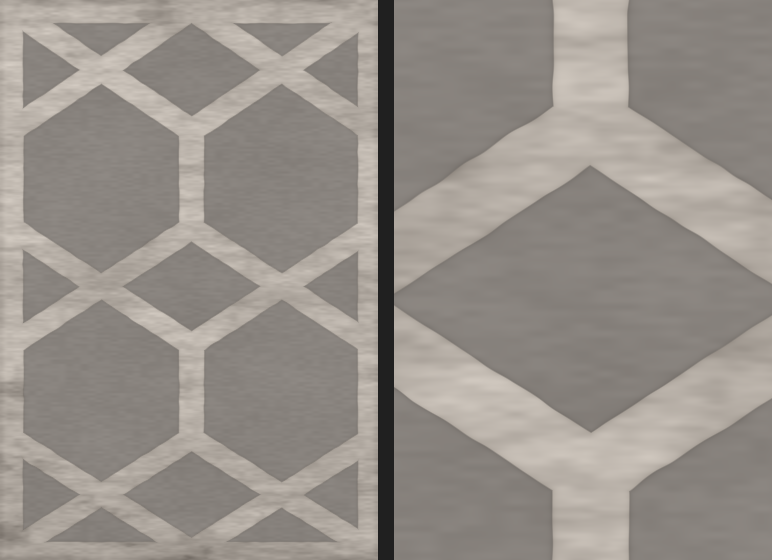
Left, the full canvas; right, a detail of the centre.
Reproduce this pattern procedurally as a Shadertoy shader.

```glsl
// A two-tone rug: a lattice of grey hexagons and diamonds, clipped by a plain
// border and divided by pale, lustrous bands. Shapes are folded distance
// functions; stretched value noise gives the brushed pile and its wear.

const vec2 PITCH = vec2(0.3223, 0.3789);          // lattice cell, in canvas heights
const vec2 SLANT = vec2(0.546, 0.838);            // unit normal of sloping edges
const vec2 LATTICE_CENTRE = vec2(0.0046, -0.0117);
const vec2 FIELD_CENTRE = vec2(0.0026, -0.0046);
const vec2 FIELD_HALF = vec2(0.2988, 0.4630);
const vec3 GREY_PILE = vec3(0.532, 0.511, 0.491);
const vec3 PALE_PILE = vec3(0.700, 0.670, 0.637);

float hash(vec2 p) {
    vec3 q = fract(p.xyx * 0.1031);
    q += dot(q, q.yzx + 33.33);
    return fract((q.x + q.y) * q.z);
}

float noise(vec2 p) {
    vec2 cell = floor(p), f = fract(p);
    f = f * f * (3.0 - 2.0 * f);
    float low = mix(hash(cell), hash(cell + vec2(1, 0)), f.x);
    float high = mix(hash(cell + vec2(0, 1)), hash(cell + vec2(1, 1)), f.x);
    return mix(low, high, f.y);
}

// Layered noise, centred on zero
float fbm(vec2 p) {
    float sum = 0.0, weight = 0.5;
    for (int i = 0; i < 4; i++) {
        sum += weight * (noise(p) - 0.5);
        p = p * 2.03 + 17.3;
        weight *= 0.5;
    }
    return sum;
}

float diamond(vec2 p, float halfHeight) {
    return dot(abs(p), SLANT) - halfHeight * SLANT.y;
}

float hexagon(vec2 p, float halfWidth, float halfHeight) {
    return max(abs(p.x) - halfWidth, diamond(p, halfHeight));
}

float box(vec2 p, vec2 halfSize) {
    vec2 d = abs(p) - halfSize;
    return max(d.x, d.y);
}

// Diamonds sit on cell corners, hexagons in cell centres
float lattice(vec2 p) {
    vec2 corner = p - PITCH * floor(p / PITCH + 0.5);
    vec2 centre = p - PITCH * (floor(p / PITCH) + 0.5);
    return min(diamond(corner, 0.0794), hexagon(centre, 0.1387, 0.1655));
}

// Signed distance to the grey shapes; rows shrink slightly down the rug
float greyShapes(vec2 p) {
    vec2 q = p - LATTICE_CENTRE;
    q.y -= 0.052 * q.y * q.y;
    return max(lattice(q), box(p - FIELD_CENTRE, FIELD_HALF));
}

// Matte wool with faint clouds and weave rows
vec3 greyColour(vec2 p, float weave) {
    float clouds = fbm(p * vec2(7.0, 11.0) + 31.0);
    return GREY_PILE + 0.055 * clouds + 0.030 * weave;
}

// Brushed silk: broad sheen, sideways streaks and worn dark outer margins
vec3 paleColour(vec2 p, float weave, float margin) {
    float sheen = fbm(p * vec2(7.0, 9.0) + 5.0);
    float streaks = fbm(p * vec2(14.0, 70.0) + 60.0);
    float ends = smoothstep(0.43, 0.50, abs(p.y));
    float lower = smoothstep(0.0, -0.48, p.y);
    float tone = 0.16 * sheen + 0.17 * streaks + 0.06 * weave;
    tone += 0.025 - 0.045 * ends - 0.050 * lower;
    tone -= 0.05 * smoothstep(0.012, 0.0, margin);
    // Scuffed patches, denser near the lower end
    float scuff = smoothstep(0.08, 0.28, fbm(p * vec2(13.0, 30.0) + 90.0));
    tone -= scuff * (0.05 + 0.06 * lower);
    return PALE_PILE + tone * vec3(1.0, 0.99, 0.97);
}

void mainImage(out vec4 fragColor, in vec2 fragCoord) {
    vec2 p = (fragCoord - 0.5 * iResolution.xy) / iResolution.y;
    float pixel = 1.0 / iResolution.y;
    vec2 canvasHalf = 0.5 * iResolution.xy / iResolution.y;

    // Hand-cut edges waver a little
    vec2 waver = vec2(noise(p * 70.0 + 9.0), noise(p * 70.0 + 47.0)) - 0.5;
    float d = greyShapes(p + 0.0016 * waver);

    float weave = noise(p * vec2(75.0, 250.0) + 200.0) - 0.5;
    float margin = -box(p, canvasHalf);
    vec3 grey = greyColour(p, weave);
    vec3 pale = paleColour(p, weave, margin);

    vec3 colour = mix(grey, pale, smoothstep(-pixel, pixel, d));

    // Carved groove between the two piles
    colour -= 0.06 * exp(-abs(d) / 0.0016);
    fragColor = vec4(clamp(colour, 0.0, 1.0), 1.0);
}
```
